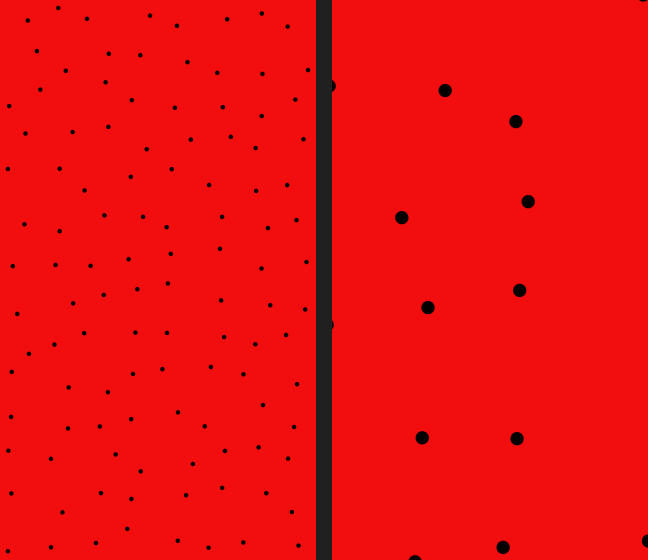
Left: the whole. Right: its middle third, enlarged.
Reproduce this pattern procedurally as a Shadertoy shader.

```glsl
const vec3 RED = vec3(0.95, 0.055, 0.055);
const vec3 NEAR_BLACK = vec3(0.02, 0.0, 0.0);
const float COLUMNS = 8.0;
const float DOT_RADIUS = 0.007;   // in canvas widths
const float JITTER = 0.84;        // in cells
const float MIN_SPACING = 0.8;    // in cells
const float EDGE_MARGIN = 0.2;    // in cells

float hash(vec2 p) {
    return fract(sin(dot(p, vec2(127.1, 311.7))) * 43758.5453);
}

vec2 hash2(vec2 p) {
    return vec2(hash(p), hash(p + 57.3));
}

// Random point inside a cell
vec2 jitteredPoint(vec2 cell, float jitter) {
    return cell + 0.5 + jitter * (hash2(cell) - 0.5);
}

// Jittered point pushed away from neighbours that are too close
vec2 spacedPoint(vec2 cell, float jitter, float spacing) {
    vec2 point = jitteredPoint(cell, jitter);
    vec2 push = vec2(0.0);
    for (int y = -1; y <= 1; y++) {
        for (int x = -1; x <= 1; x++) {
            if (x == 0 && y == 0) continue;
            vec2 away = point - jitteredPoint(cell + vec2(x, y), jitter);
            float gap = max(length(away), 0.001);
            push += away / gap * max(spacing - gap, 0.0) * 0.5;
        }
    }
    return point + push;
}

// Distance to the nearest scattered point, in canvas widths
float scatterDistance(vec2 p, vec2 grid, vec2 cellSize) {
    vec2 home = floor(p / cellSize);
    float nearest = 10.0;
    for (int y = -1; y <= 1; y++) {
        for (int x = -1; x <= 1; x++) {
            vec2 cell = clamp(home + vec2(x, y), vec2(0.0), grid - 1.0);
            vec2 point = spacedPoint(cell, JITTER, MIN_SPACING);
            point = clamp(point, vec2(EDGE_MARGIN), grid - EDGE_MARGIN);
            nearest = min(nearest, distance(p, point * cellSize));
        }
    }
    return nearest;
}

void mainImage(out vec4 fragColor, in vec2 fragCoord) {
    float pixel = 1.0 / iResolution.x;
    vec2 p = fragCoord * pixel;
    vec2 canvas = iResolution.xy * pixel;

    // Whole number of nearly square cells
    vec2 grid = vec2(COLUMNS, max(1.0, floor(COLUMNS * canvas.y + 0.5)));
    float dist = scatterDistance(p, grid, canvas / grid) - DOT_RADIUS;

    // Dots with one-pixel soft edges
    float coverage = clamp(0.5 - dist / pixel, 0.0, 1.0);
    fragColor = vec4(mix(RED, NEAR_BLACK, coverage), 1.0);
}
```
